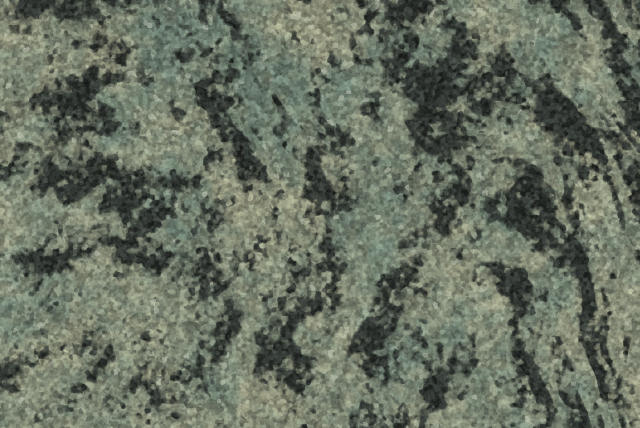
Give the GLSL for this texture, as a Shadertoy shader.

```glsl
#define CREAM vec3(0.575, 0.585, 0.49)
#define TEAL vec3(0.42, 0.49, 0.435)
#define DARK vec3(0.165, 0.185, 0.172)
#define SPARKLE vec3(0.76, 0.78, 0.71)
#define WARP 0.022
#define BLOTCH_SCALE 6.5
#define STREAK_SCALE 16.0
#define BAND_SCALE 13.0
#define GRAIN_SCALE 105.0
#define GRAIN_CONTRAST 0.55
#define DARK_START 0.02
#define DARK_FULL 0.50

vec3 hash3(vec2 cell) {
    vec3 q = fract(cell.xyx * vec3(0.1031, 0.1030, 0.0973));
    q += dot(q, q.yxz + 33.33);
    return fract((q.xxy + q.yzz) * q.zyx);
}

// Cellular noise: random cell values blended by distance, centred on zero
float cells(vec2 p, float sharpness) {
    vec2 base = floor(p);
    float total = 0.0, weights = 1e-6;
    for (int y = -1; y <= 1; y++) {
        for (int x = -1; x <= 1; x++) {
            vec2 cell = base + vec2(x, y);
            vec3 h = hash3(cell + 57.0);
            vec2 d = cell + 0.1 + 0.8 * h.xy - p;
            float w = exp(-sharpness * dot(d, d));
            total += w * h.z;
            weights += w;
        }
    }
    return total / weights - 0.5;
}

// Layered sines that bend the rock
vec2 bend(vec2 p) {
    vec2 q = p + WARP * sin(p.yx * vec2(8.0, 6.0) + vec2(0.7, 2.1));
    q += 0.45 * WARP * sin(q.yx * vec2(21.0, 17.0) + vec2(4.0, 1.3));
    return q + 0.2 * WARP * sin(q.yx * 47.0 + q * 13.0);
}

// Loose, slightly flattened clusters
float blotches(vec2 p) {
    vec2 q = vec2(p.x + 0.25 * p.y, p.y - 0.2 * p.x) * BLOTCH_SCALE;
    return cells(q * vec2(1.0, 1.5), 4.0) + 0.7 * cells(q * vec2(2.4, 3.2) + 9.0, 5.0);
}

// Steep streaks that lean one way below and the other way above
float streaks(vec2 p) {
    float across = (p.x + 0.5 * (p.y - 0.5) * (p.y - 0.5)) * STREAK_SCALE;
    return 0.9 * cells(vec2(across, p.y * 5.0), 4.0)
         + 0.75 * cells(vec2(across * 2.1, p.y * 15.0) + 31.0, 5.0);
}

// Bands folded into a tall arch
float foldedBands(vec2 p) {
    vec2 d = (p - vec2(1.12, -0.35)) * vec2(2.6, 1.0);
    float across = length(d) * BAND_SCALE;
    float along = atan(d.x, d.y);
    return 1.3 * cells(vec2(across, along * 3.0), 4.0)
         + 0.75 * cells(vec2(across * 2.3, along * 9.0) + 17.0, 5.0);
}

void mainImage(out vec4 fragColor, in vec2 fragCoord) {
    vec2 p = fragCoord / iResolution.y;
    vec2 q = bend(p);

    // Structure changes from blotches to streaks to folded bands
    float structure = mix(blotches(q), streaks(q), smoothstep(0.35, 0.58, q.x));
    float folded = smoothstep(0.84, 1.02, q.x);
    structure = mix(structure, foldedBands(q) + 0.07, folded);

    // Crystal grains, from speck size down to fine grit
    float specks = cells(q * 44.0, 7.0);
    float smallSpecks = cells(p * 88.0 + 5.0, 8.0);
    float grain = cells(p * GRAIN_SCALE + 13.0, 9.0);
    float grit = cells(p * GRAIN_SCALE * 1.8 + 71.0, 8.0);
    float hue = cells(q * 9.0 + 3.0, 4.0) + 0.6 * cells(p * 36.0 + 23.0, 6.0);

    // Pale minerals
    vec3 color = mix(TEAL, CREAM, clamp(0.5 + 0.9 * hue, 0.0, 1.0));
    color *= 1.0 + GRAIN_CONTRAST * (0.7 * grain + 0.35 * grit) + 0.2 * specks;

    // Dark minerals gather along the structure
    float darkness = structure + 0.55 * specks + 0.45 * smallSpecks;
    float mask = smoothstep(DARK_START, DARK_FULL, darkness);
    vec3 darkColor = DARK * (1.0 + 0.8 * grain + 0.4 * grit);
    color = mix(color, darkColor, 0.95 * mask);

    // Scattered bright crystals
    float shine = smoothstep(0.42, 0.49, cells(p * 72.0 + 41.0, 13.0));
    color = mix(color, SPARKLE, 0.55 * shine * (1.0 - 0.8 * mask));

    fragColor = vec4(clamp(color, 0.0, 1.0), 1.0);
}
```
